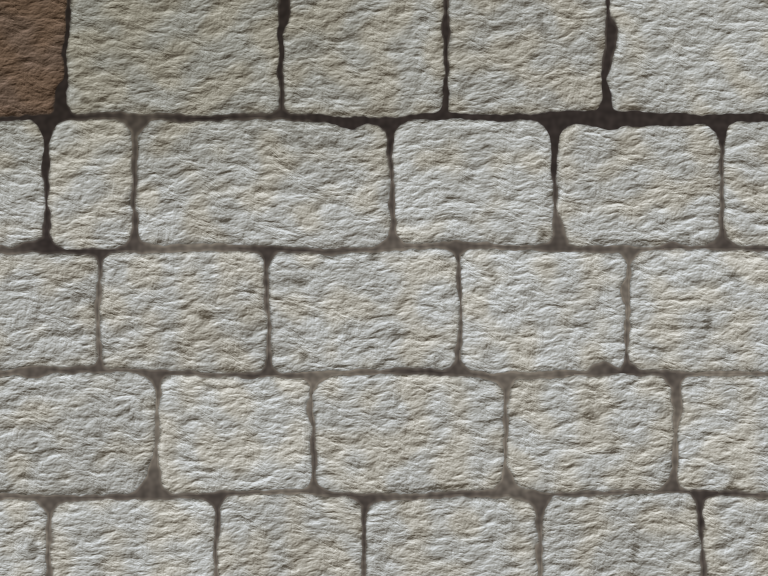
Give the GLSL for this texture, as a WebGL 2 fragment shader.

```glsl
#version 300 es
precision highp float;
// Wall of rough-hewn limestone blocks in five courses with thin recessed joints.
// Each course spaces its joints by a formula; every block is a rounded box with
// a ragged edge, and its chiselled face is lit from the slope of gradient noise.

uniform vec2 u_resolution;
out vec4 fragColor;

// Layout, in canvas heights
const int COURSES = 5;
const float BED[6] = float[6](1.05, 0.795, 0.568, 0.352, 0.142, -0.06);
// Per course: first joint, spacing, shift of the second and of the third joint
const vec4 COURSE[5] = vec4[5](
  vec4(0.116, 0.312, 0.060, 0.036),
  vec4(0.083, 0.293, -0.145, 0.012),
  vec4(0.172, 0.306, -0.016, 0.013),
  vec4(0.274, 0.299, -0.030, 0.004),
  vec4(0.089, 0.282, 0.006, -0.023));
const float JOINT_HALF = 0.0032;
const float CORNER = 0.027;
const vec2 DEEP_GAP = vec2(1.09, 0.795);

// Surface and light
const vec2 GRAIN = vec2(27.0, 50.0);
const vec2 LIGHT_STEP = vec2(-0.0012, 0.0023);
const float RELIEF_GAIN = 2.7;
const float BEVEL = 0.24;

// Colours
const vec3 STONE_DARK = vec3(0.42, 0.405, 0.375);
const vec3 STONE_MID = vec3(0.635, 0.636, 0.618);
const vec3 STONE_LIGHT = vec3(0.825, 0.838, 0.84);
const vec3 MORTAR = vec3(0.47, 0.44, 0.40);
const vec3 HOLLOW = vec3(0.21, 0.185, 0.175);
const vec3 WARM_STAIN = vec3(1.015, 0.99, 0.95);
const vec3 RUST_TINT = vec3(0.75, 0.635, 0.58);

struct Stone { vec2 mid; vec2 halfSize; vec2 id; };

vec2 hash2(vec2 p) {
  vec3 q = fract(p.xyx * vec3(0.1031, 0.1030, 0.0973));
  q += dot(q, q.yzx + 33.33);
  return fract((q.xx + q.yz) * q.zy);
}

float cornerSlope(vec2 cell, vec2 offset) {
  float angle = 6.2832 * hash2(cell).x;
  return dot(vec2(cos(angle), sin(angle)), offset);
}

float gradientNoise(vec2 p) {
  vec2 i = floor(p), f = p - i;
  vec2 w = f * f * f * (f * (f * 6.0 - 15.0) + 10.0);
  vec2 e = vec2(1.0, 0.0);
  return mix(mix(cornerSlope(i, f), cornerSlope(i + e, f - e), w.x),
             mix(cornerSlope(i + e.yx, f - e.yx), cornerSlope(i + 1.0, f - 1.0), w.x), w.y);
}

// Flaky height field: folded octaves give sharp broken ridges
float relief(vec2 p) {
  p += 0.008 * gradientNoise(p * 24.0);
  float sum = 0.0, weight = 0.5;
  vec2 q = p * GRAIN;
  for (int k = 0; k < 4; k++) {
    float n = gradientNoise(q);
    sum += weight * (n + 0.6 * (0.2 - abs(n)));
    q = q * 2.03 + 17.3;
    weight *= 0.53;
  }
  return sum;
}

float jointAt(vec4 c, float i) {
  return c.x + c.y * i + (i == 1.0 ? c.z : 0.0) + (i == 2.0 ? c.w : 0.0);
}

Stone stoneAt(vec2 p) {
  int row = 0;
  float col = -1.0;
  for (int r = 1; r < COURSES; r++) if (p.y < BED[r]) row = r;
  for (float i = 0.0; i < 5.0; i++) if (p.x > jointAt(COURSE[row], i)) col = i;
  vec2 low = vec2(jointAt(COURSE[row], col), BED[row + 1]);
  vec2 high = vec2(jointAt(COURSE[row], col + 1.0), BED[row]);
  vec2 id = vec2(col + 3.0, float(row));
  vec2 inset = JOINT_HALF + vec2(0.0015, 0.004) * hash2(id + 40.0);
  return Stone((low + high) * 0.5, (high - low) * 0.5 - inset, id);
}

// Signed distance to the ragged block outline, negative inside
float stoneDistance(vec2 p, Stone s) {
  float radius = CORNER * (0.6 + 0.8 * hash2(s.id + 9.0).x);
  vec2 q = abs(p - s.mid) - s.halfSize + radius;
  float d = length(max(q, 0.0)) + min(max(q.x, q.y), 0.0) - radius;
  vec2 gap = (p - DEEP_GAP) * vec2(6.0, 26.0);
  d += 0.009 * exp(-dot(gap, gap)) + 0.014 * smoothstep(0.25, 0.6, gradientNoise(p * 9.0 + s.id));
  return d + 0.006 * gradientNoise(p * 27.0 + s.id * 7.0) + 0.003 * gradientNoise(p * 75.0);
}

float height(vec2 p, Stone s, float d) {
  return relief(p + s.id * 3.7) + BEVEL * smoothstep(0.0, 0.014, -d);
}

void main() {
  vec2 uv = gl_FragCoord.xy / u_resolution.y;
  float soft = 0.0006 + 0.6 / u_resolution.y;
  vec2 p = uv + vec2(0.009, 0.012) * vec2(gradientNoise(uv * 6.0), gradientNoise(uv * 4.5 + 31.0));
  Stone s = stoneAt(p);
  float d = stoneDistance(p, s);
  vec2 chance = hash2(s.id + 71.0);
  bool rusty = s.id.x < 2.5 && s.id.y < 0.5;

  // Chiselled face: slope towards the light, hollows, stains and small pits
  vec2 lit = p + LIGHT_STEP;
  float here = height(p, s, d);
  float slope = here - height(lit, s, stoneDistance(lit, s));
  float patches = gradientNoise(p * 7.0 + s.id * 5.3);
  float pits = smoothstep(0.36, 0.6, gradientNoise(p * vec2(24.0, 30.0) + s.id * 11.0));
  float tone = 0.53 + RELIEF_GAIN * slope + 0.22 * (here - BEVEL) + 0.15 * patches;
  tone += 0.12 * (chance.x - 0.5) - 0.4 * pits - (rusty ? 0.08 : 0.0);
  vec3 stone = mix(STONE_DARK, STONE_MID, clamp(tone * 2.0, -0.4, 1.0));
  stone = mix(stone, STONE_LIGHT, clamp(tone * 2.0 - 1.0, 0.0, 1.2));
  float stain = smoothstep(0.0, 0.5, gradientNoise(p * 16.0 + s.id) + 0.3 * chance.y);
  stone *= mix(vec3(1.0), WARM_STAIN, stain);
  if (rusty) stone *= RUST_TINT;
  stone *= mix(0.78, 1.0, smoothstep(-0.001, 0.005, -d));

  // Joints: pale mortar low on the wall, open dark gaps higher up
  vec2 gap = (p - DEEP_GAP) * vec2(4.0, 12.0);
  float hollow = 0.15 + 0.55 * smoothstep(0.5, 0.85, uv.y) + exp(-dot(gap, gap));
  hollow += 0.9 * gradientNoise(p * 6.0 + 50.0) + 0.35 * smoothstep(0.0, 0.006, d);
  vec3 joint = mix(MORTAR, HOLLOW, clamp(hollow, 0.0, 1.0));
  joint *= 1.0 + 0.25 * gradientNoise(p * 90.0);

  // Duller, more olive light towards the top, most of all at the left
  float dull = smoothstep(0.55, 0.95, uv.y) * mix(0.2, 0.05, smoothstep(0.05, 1.1, uv.x));
  vec3 colour = mix(joint, stone, smoothstep(soft, -soft, d));
  colour *= 1.0 - dull * vec3(0.95, 1.0, 1.2);
  fragColor = vec4(clamp(colour, 0.0, 1.0), 1.0);
}
```
